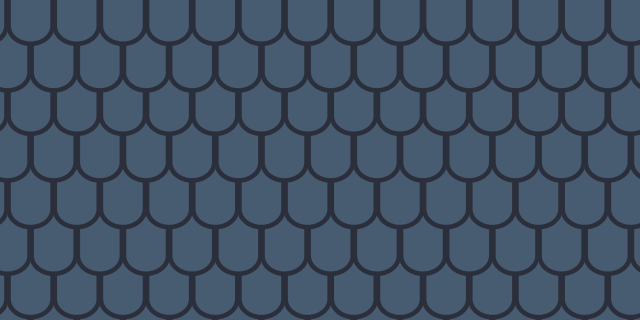
Give the GLSL for this pattern, as a WebGL 1 fragment shader.

```glsl
precision highp float;

uniform vec2 u_resolution;

// All lengths are fractions of the canvas height.
const float PITCH = 0.1443;
const float SEAM_X = 0.0234;
const float ROW_STEP = 0.1458;
const float GROUP_STEP = 0.5729;
const float ROWS_PER_GROUP = 4.0;
const float FIRST_ROW_BOTTOM = 0.4253;
const vec2 SHINGLE_RADII = vec2(0.0689, 0.0566);
const float HALF_STROKE = 0.0072;

const vec3 SLATE = vec3(0.28, 0.36, 0.44);
const vec3 OUTLINE = vec3(0.17, 0.18, 0.23);

// Approximate signed distance to an ellipse, accurate near its edge.
float ellipseDistance(vec2 p, vec2 radii) {
  float k = length(p / radii);
  float slope = length(p / (radii * radii));
  return k * (k - 1.0) / max(slope, 0.0001);
}

// Straight sides above the centre, a rounded end below it (y points down).
float shingleDistance(vec2 p, vec2 radii) {
  return p.y < 0.0 ? abs(p.x) - radii.x : ellipseDistance(p, radii);
}

float coverage(float distance, float pixel) {
  return clamp(0.5 - distance / pixel, 0.0, 1.0);
}

// Every fourth course overlaps the one above it a little more.
float rowBottom(float row) {
  float group = floor(row / ROWS_PER_GROUP);
  float rowInGroup = row - group * ROWS_PER_GROUP;
  return FIRST_ROW_BOTTOM + group * GROUP_STEP + rowInGroup * ROW_STEP;
}

vec3 paintRow(vec3 below, vec2 p, float row, float pixel) {
  float stagger = 0.5 * PITCH * mod(row, 2.0);
  float centreY = rowBottom(row) - SHINGLE_RADII.y - HALF_STROKE;
  vec2 local = vec2(mod(p.x - SEAM_X - stagger, PITCH) - 0.5 * PITCH,
                    p.y - centreY);
  float d = shingleDistance(local, SHINGLE_RADII);
  vec3 color = mix(below, OUTLINE, coverage(d - HALF_STROKE, pixel));
  return mix(color, SLATE, coverage(d + HALF_STROKE, pixel));
}

void main() {
  float pixel = 1.0 / u_resolution.y;
  vec2 p = gl_FragCoord.xy * pixel;
  p.y = 1.0 - p.y;

  // Paint from the lowest course upward so each overlaps the next.
  vec3 color = SLATE;
  for (int i = 0; i < 10; i++) {
    color = paintRow(color, p, 6.0 - float(i), pixel);
  }
  gl_FragColor = vec4(color, 1.0);
}
```
